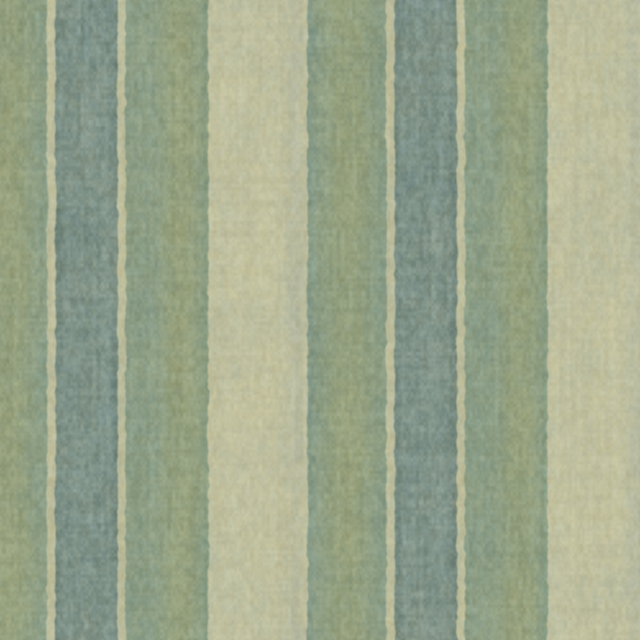
This pattern is drawn by a Shadertoy shader. Its source:

```glsl
// Woven vertical stripes: sage ground, a slate band edged by two thin cream
// lines, and a wide cream band. Each stripe is a wrapped distance to its centre;
// value noise wavers the edges and adds threads, slubs and mottled colour.

const float PERIOD = 0.530;

float hash(vec2 p) {
    vec3 q = fract(vec3(p.xyx) * 0.1031);
    q += dot(q, q.yzx + 33.33);
    return fract((q.x + q.y) * q.z);
}

float noise(vec2 p) {
    vec2 i = floor(p), f = fract(p);
    f = f * f * (3.0 - 2.0 * f);
    return mix(mix(hash(i), hash(i + vec2(1, 0)), f.x),
               mix(hash(i + vec2(0, 1)), hash(i + vec2(1, 1)), f.x), f.y);
}

// Noise centred on zero, from -1 to 1
float grain(vec2 p) {
    return 2.0 * noise(p) - 1.0;
}

// Coverage of a repeating vertical stripe
float stripe(float x, float centre, float halfWidth, float soft) {
    float d = abs(mod(x - centre + 0.5 * PERIOD, PERIOD) - 0.5 * PERIOD);
    return 1.0 - smoothstep(-soft, soft, d - halfWidth);
}

void mainImage(out vec4 fragColor, in vec2 fragCoord) {
    vec2 uv = fragCoord / iResolution.xy;
    float soft = max(0.0024, 1.0 / iResolution.x);

    // Slightly frayed stripe edges
    float fray = 0.0017 * grain(uv * vec2(25.0, 75.0))
               + 0.0008 * grain(uv * vec2(40.0, 170.0) + 7.0);
    float x = uv.x + 0.0495 + fray;

    // Weave: short upright slubs, fine grain, warp and weft threads
    float slub = grain(uv * vec2(155.0, 85.0) + 3.0);
    float fine = grain(uv * vec2(250.0, 210.0) + 19.0);
    float warp = grain(vec2(uv.x * 170.0, uv.y * 5.0 + 41.0));
    float weft = grain(vec2(uv.x * 14.0, uv.y * 190.0 + 11.0));
    float cloud = grain(uv * vec2(22.0, 14.0) + 50.0);

    // Sage ground: cooler at its borders, olive inside
    vec3 color = vec3(0.568, 0.622, 0.510);
    float olive = stripe(x, 0.063, 0.032, 0.025) + stripe(x, 0.332, 0.027, 0.022);
    color += mix(vec3(-0.022, -0.006, 0.012), vec3(0.016, 0.006, -0.018), olive);
    color -= vec3(0.035, 0.025, 0.005) * stripe(x, 0.004, 0.004, 0.006);
    color -= vec3(0.025, 0.015, 0.020) * stripe(x, 0.370, 0.003, 0.005);

    // Slate band, with darker selvedges
    float slate = stripe(x, 0.1849, 0.0520, soft);
    vec3 slateColor = vec3(0.500, 0.574, 0.532)
                    - 0.030 * (1.0 - stripe(x, 0.1849, 0.040, 0.008));
    color = mix(color, slateColor, slate);

    // Cream lines and wide cream band, greyer along its right side
    float lines = stripe(x, 0.1296, 0.0066, soft) + stripe(x, 0.2396, 0.0062, soft);
    float wide = stripe(x, 0.4525, 0.0775, soft);
    vec3 cream = vec3(0.748, 0.750, 0.622);
    cream -= vec3(0.030, 0.022, 0.000) * stripe(x, 0.511, 0.012, 0.014);
    color = mix(color, vec3(0.735, 0.738, 0.610), lines);
    color = mix(color, cream, wide);

    // Cloth relief is strongest on slate, faintest on cream
    float light = 0.026 * slub + 0.022 * fine + 0.016 * warp + 0.012 * weft;
    float relief = mix(mix(1.0, 1.3, slate), 0.75, max(lines, wide));
    color += relief * light + 0.008 * cloud;

    // Mottled dye drifting between warm and cool
    float dye = 0.6 * grain(uv * vec2(110.0, 80.0) + 90.0) + 0.4 * cloud;
    color += vec3(0.016, 0.002, -0.018) * dye;

    fragColor = vec4(clamp(color, 0.0, 1.0), 1.0);
}
```
